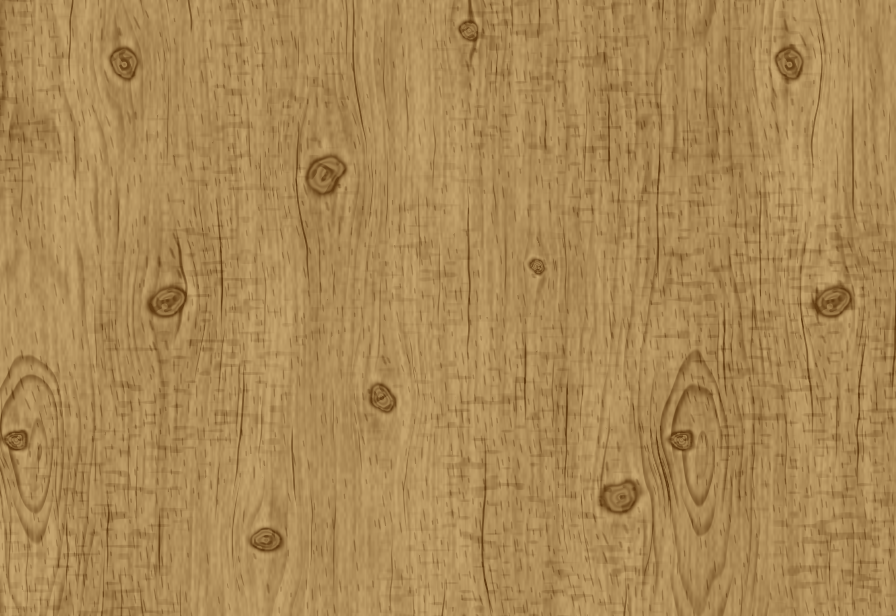
Reproduce this texture procedurally as a WebGL 2 fragment shader.

```glsl
#version 300 es
precision highp float;
// Weathered oak board: vertical fibres, arched heart grain, knots and drying cracks.

uniform vec2 u_resolution;
out vec4 fragColor;

const vec2 REPEAT = vec2(1.08, 1.0);   // spacing of heart and knots, in canvas heights
const vec2 HEART = vec2(0.05, 0.27);   // centre of the arched grain
const int KNOTS = 9;
const vec3 PALE = vec3(0.74, 0.61, 0.40);
const vec3 DEEP = vec3(0.50, 0.36, 0.18);

float hash(vec2 p) {
    vec3 q = fract(p.xyx * 0.1031);
    q += dot(q, q.yzx + 33.33);
    return fract((q.x + q.y) * q.z);
}

float noise(vec2 p) {
    vec2 i = floor(p), f = fract(p);
    f = f * f * (3.0 - 2.0 * f);
    return mix(mix(hash(i), hash(i + vec2(1, 0)), f.x),
               mix(hash(i + vec2(0, 1)), hash(i + vec2(1, 1)), f.x), f.y);
}

float fbm(vec2 p) {
    float sum = 0.0, gain = 0.53;
    for (int i = 0; i < 4; i++) {
        sum += gain * noise(p);
        p = p * 2.1 + 17.3;
        gain *= 0.5;
    }
    return sum;
}

// Shortest offset between two places on the repeating board
vec2 wrapOffset(vec2 d) {
    return d - REPEAT * round(d / REPEAT);
}

// Centre (xy) and radius (z) of a knot, spread evenly over the board
vec3 knotAt(float i) {
    vec2 jitter = vec2(hash(vec2(i, 3.7)), hash(vec2(i, 8.1))) - 0.5;
    vec2 spread = vec2(i * REPEAT.x / float(KNOTS), fract(i * 0.618));
    return vec3(HEART + spread + jitter * 0.07, mix(0.009, 0.034, hash(vec2(i, 5.3))));
}

// Tapered vertical strokes, one per staggered cell
float strokes(vec2 p, vec2 cell, float width, float density, float px) {
    float column = floor(p.x / cell.x);
    p.y += cell.y * hash(vec2(column, 2.9));
    vec2 id = vec2(column, floor(p.y / cell.y));
    vec2 f = p - (id + 0.5) * cell;
    f.x -= (hash(id + 4.1) - 0.5) * 0.7 * cell.x;
    float halfLength = 0.5 * cell.y * mix(0.3, 0.95, hash(id + 9.7));
    float taper = 1.0 - smoothstep(0.4, 1.0, abs(f.y) / halfLength);
    float cover = clamp((width * taper - abs(f.x)) / px + 0.5, 0.0, 1.0);
    return cover * taper * step(hash(id + 21.3), density);
}

// Adds one knot to the darkness: smudge, pale collar, rim, inner rings and checks
float addKnot(float tone, vec2 d, float r, float seed, float px) {
    float a = (hash(vec2(seed, 1.3)) - 0.5) * 2.4;
    vec2 q = mat2(cos(a), sin(a), -sin(a), cos(a)) * d / r;
    float e = length(q * vec2(0.9, 1.15)) + 0.35 * (noise(q * 1.3 + seed * 7.0) - 0.5);
    float edge = 0.06 + px / r;
    float disc = 1.0 - smoothstep(1.0 - edge, 1.0 + edge, e);
    float ringPart = 0.5 + 0.5 * sin(e * 20.0 + 2.0 * noise(q * 3.0));
    float checks = smoothstep(0.55, 0.8, noise(q * 3.5 + seed)) * (1.0 - 0.6 * e);
    float inner = 0.4 + 0.35 * ringPart + 0.8 * checks;
    float streak = fbm(vec2(d.x * 90.0, d.y * 22.0) + seed * 5.0);
    float smudge = exp(-dot(d * vec2(1.0, 0.5), d * vec2(1.0, 0.5)) / (5.0 * r * r));
    float collar = exp(-pow((e - 1.5) / 0.25, 2.0));
    float rim = exp(-pow((e - 1.0) / (0.09 + px / r), 2.0));
    tone += smudge * (streak - 0.3) * 0.8 - 0.16 * collar;
    return mix(tone, inner, disc) + rim * (0.35 + 0.5 * noise(q * 2.0 + seed));
}

void main() {
    float px = 1.0 / u_resolution.y;
    vec2 p = gl_FragCoord.xy * px;

    // Grain is pushed aside around every knot
    vec2 grain = p;
    grain.x += 0.03 * (noise(p * vec2(3.0, 1.6)) - 0.5) + 0.006 * (noise(p * vec2(14.0, 9.0)) - 0.5);
    float nearKnot = 0.0;
    for (int i = 0; i < KNOTS; i++) {
        vec3 knot = knotAt(float(i));
        vec2 d = wrapOffset(p - knot.xy);
        vec2 q = d * vec2(1.0, 0.6) / (2.4 * knot.z);
        float pull = exp(-dot(q, q));
        grain.x -= 0.8 * d.x * pull;
        nearKnot += pull;
    }

    // Broad bands, fibres and fine speckle
    float tone = 0.13 + 0.55 * (fbm(grain * vec2(7.0, 0.9)) - 0.5);
    tone += 0.38 * (noise(grain * vec2(210.0, 9.0)) - 0.5);
    tone += 0.28 * (noise(p * vec2(300.0, 110.0)) - 0.5);

    // Growth rings: arches about the heart, straight lines elsewhere
    float rise = p.y - HEART.y;
    float arch = 0.36 * rise / sqrt(1.0 + rise * rise * 11.0);
    float ringDistance = length(vec2(wrapOffset(grain - HEART).x, arch));
    float heart = exp(-pow(ringDistance / 0.13, 2.0));
    float phase = ringDistance * 78.0 + 2.5 * noise(grain * vec2(6.0, 1.5))
                + 0.7 * noise(p * vec2(45.0, 14.0));
    float saw = fract(phase);
    float ring = smoothstep(0.35, 0.85, saw) * (1.0 - smoothstep(0.85, 1.0, saw));
    float broken = smoothstep(0.25, 0.75, noise(vec2(floor(phase) * 3.1, p.y * 9.0)));
    tone += ring * broken * (0.18 + 0.5 * heart + 0.25 * min(nearKnot, 1.0));

    // Pores and worn cross marks, gathered in patches
    float patches = smoothstep(0.42, 0.68, fbm(p * vec2(5.0, 2.2) + 31.0));
    vec2 slanted = grain + vec2(0.12 * p.y, 0.0);
    tone += 0.5 * strokes(slanted, vec2(0.011, 0.034), 0.0011, 0.25 + 0.55 * patches, px);
    tone += 0.3 * patches * smoothstep(0.6, 0.9, noise(p * vec2(45.0, 150.0)));

    // Long drying cracks
    vec2 crackPath = grain + vec2(0.004 * noise(p * vec2(20.0, 30.0)), 0.0);
    tone += 0.95 * strokes(crackPath, vec2(0.075, 0.42), 0.0014, 0.5, px);
    tone += 0.6 * strokes(crackPath + 3.3, vec2(0.04, 0.21), 0.0010, 0.5, px);

    for (int i = 0; i < KNOTS; i++) {
        vec3 knot = knotAt(float(i));
        tone = addKnot(tone, wrapOffset(p - knot.xy), knot.z, float(i), px);
    }

    fragColor = vec4(mix(PALE, DEEP, clamp(tone, -0.12, 1.5)), 1.0);
}
```
